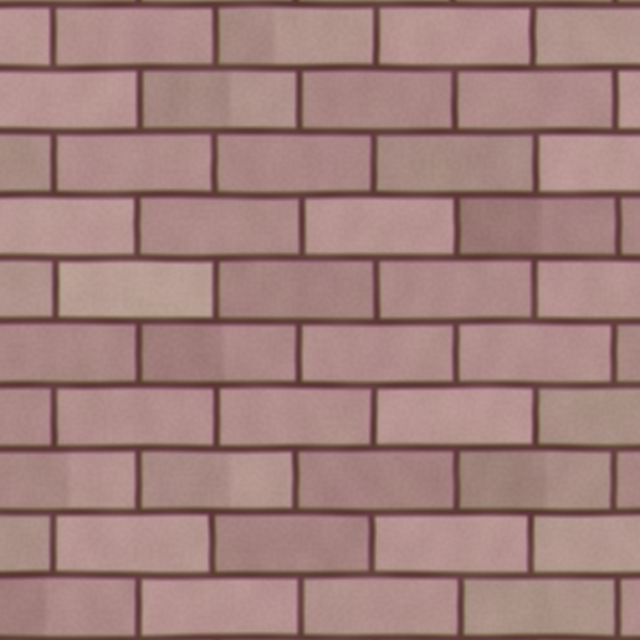
This texture is drawn by a WebGL 2 fragment shader. Its source:

```glsl
#version 300 es
precision highp float;
// Running-bond wall of dusty pink bricks with thin, soft, dark joints.
// The nearest bed joint and head joint are found per point, each nudged by
// noise; hashes tint each brick and signed distances colour the joint rims.

uniform vec2 u_resolution;
out vec4 fragColor;

// Layout, in fractions of the canvas
const vec2 BRICK_PITCH = vec2(0.2493, 0.0991);
const float FIRST_BED = 0.002;         // height of the lowest bed joint
const float EVEN_SHIFT = 0.2161;       // head joint offset of even courses
const float ODD_SHIFT = 0.0859;        // head joint offset of odd courses
const float BED_HALF = 0.0110;         // half widths including soft edges
const float HEAD_HALF = 0.0098;
const float BED_WOBBLE = 0.0035;
const float HEAD_JITTER = 0.0045;
const float COURSE_JITTER = 0.0035;

// Colours
const vec3 PINK = vec3(0.685, 0.548, 0.540);
const vec3 BUFF = vec3(0.675, 0.575, 0.535);
const vec3 JOINT = vec3(0.355, 0.215, 0.205);
const vec3 OLIVE_FRINGE = vec3(-0.020, 0.010, -0.036);
const float SHADE_RANGE = 0.09;
const float SPLIT_CHANCE = 0.2;
const float SPLIT_SHADE = 0.045;
const float MOTTLE = 0.030;
const float GRAIN = 0.022;

float hash(vec2 p) {
    vec3 q = fract(p.xyx * vec3(0.1031, 0.1030, 0.0973));
    q += dot(q, q.yzx + 33.33);
    return fract((q.x + q.y) * q.z);
}

float cornerSlope(vec2 cell, vec2 corner, vec2 local) {
    float angle = 6.2832 * hash(cell + corner + 71.0);
    return dot(vec2(cos(angle), sin(angle)), local - corner);
}

float gradientNoise(vec2 p) {
    vec2 cell = floor(p), f = p - cell;
    vec2 w = f * f * f * (f * (f * 6.0 - 15.0) + 10.0);
    float low = mix(cornerSlope(cell, vec2(0, 0), f), cornerSlope(cell, vec2(1, 0), f), w.x);
    float high = mix(cornerSlope(cell, vec2(0, 1), f), cornerSlope(cell, vec2(1, 1), f), w.x);
    return mix(low, high, w.y);
}

// Signed distance to the nearest bed joint; also gives the course index
float bedDistance(vec2 p, out float course) {
    float k = round((p.y - FIRST_BED) / BRICK_PITCH.y);
    float wobble = BED_WOBBLE * gradientNoise(vec2(p.x * 6.0, k * 7.37 + 0.5));
    float d = p.y - FIRST_BED - k * BRICK_PITCH.y - wobble;
    course = d > 0.0 ? k : k - 1.0;
    return d;
}

// Signed distance to the nearest head joint; also gives the brick index
float headDistance(vec2 p, float course, out float column) {
    float shift = mod(course, 2.0) < 0.5 ? EVEN_SHIFT : ODD_SHIFT;
    float x = p.x - shift - COURSE_JITTER * (2.0 * hash(vec2(course + 5.0, 91.0)) - 1.0);
    float k = round(x / BRICK_PITCH.x);
    float jitter = HEAD_JITTER * (2.0 * hash(vec2(k + 23.0, course + 47.0)) - 1.0);
    float bend = 0.0015 * gradientNoise(vec2(k * 3.7, p.y * 30.0));
    float d = x - k * BRICK_PITCH.x - jitter - bend;
    column = d > 0.0 ? k : k - 1.0;
    return d;
}

float jointCover(float d, float halfWidth) {
    return 1.0 - smoothstep(0.0005, halfWidth, abs(d));
}

// Olive (+) above or right of a joint, pink (-) below or left of it
float fringe(float d) {
    return clamp(d / 0.005, -1.0, 1.0) * (1.0 - smoothstep(0.006, 0.016, abs(d)));
}

vec3 brickColour(vec2 p, vec2 id, float along) {
    vec2 seed = id + 37.0;
    vec3 colour = mix(PINK, BUFF, smoothstep(0.45, 1.0, hash(seed)));
    float shade = SHADE_RANGE * (hash(seed + 113.0) - 0.5);

    // A few bricks change tone part of the way along
    float split = step(1.0 - SPLIT_CHANCE, hash(seed + 211.0));
    float cut = mix(0.35, 0.6, hash(seed + 157.0));
    shade -= split * SPLIT_SHADE * (1.0 - smoothstep(cut - 0.03, cut + 0.03, along));

    // Cloudy wear and fine surface grain
    shade += MOTTLE * gradientNoise(p * vec2(24.0, 17.0) + id * 3.1);
    shade += GRAIN * gradientNoise(p * 125.0);
    float blush = 0.02 * gradientNoise(p * 11.0 + 40.0);
    return colour + shade + blush * vec3(0.3, -0.6, 0.4);
}

void main() {
    vec2 p = gl_FragCoord.xy / u_resolution;
    float course, column;
    float bed = bedDistance(p, course);
    float head = headDistance(p, course, column);

    float along = head > 0.0 ? head / BRICK_PITCH.x : 1.0 + head / BRICK_PITCH.x;
    vec3 colour = brickColour(p, vec2(column, course), along);

    // Joints vary a little in depth along their length
    float depth = 0.94 + 0.18 * gradientNoise(p * 14.0 + 9.0);
    float brickLeft = (1.0 - jointCover(bed, BED_HALF)) * (1.0 - jointCover(head, HEAD_HALF));
    colour = mix(colour, JOINT, clamp((1.0 - brickLeft) * depth, 0.0, 1.0));
    colour += OLIVE_FRINGE * clamp(fringe(bed) + fringe(head), -1.0, 1.0);

    fragColor = vec4(clamp(colour, 0.0, 1.0), 1.0);
}
```
